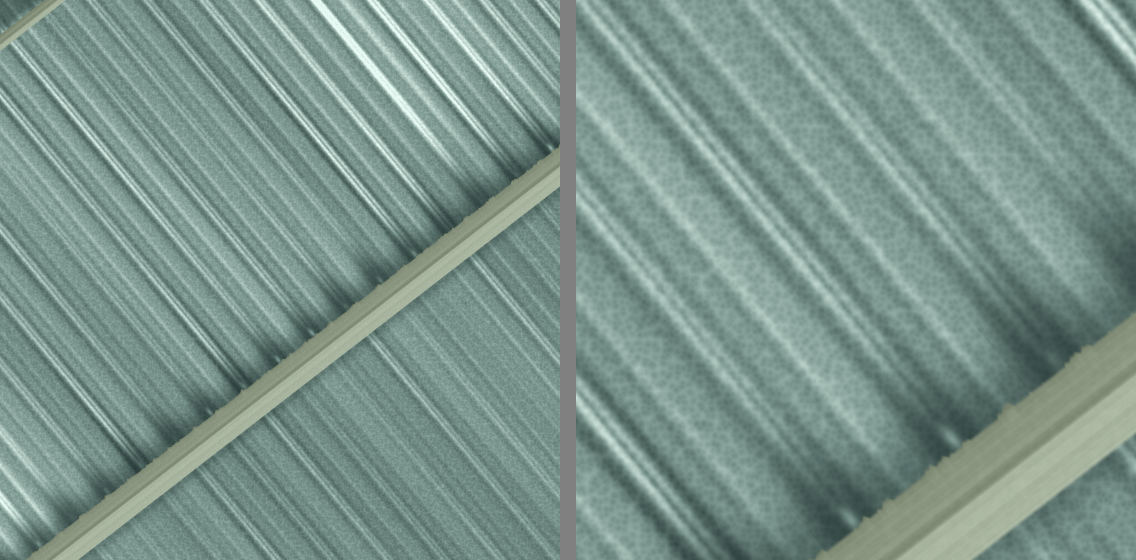
Left, the full canvas; right, a detail of the centre.
A three.js fragment shader for this texture:

```glsl
// Corrugated steel sheet with diagonal ribs, crossed by a pale angled beam.
// Each rib is a sum of soft lines whose strength comes from a hash; layered
// sines add streaks, cellular noise adds grain, and the beam casts a shadow.
varying vec2 vUv;

const vec2 ACROSS_RIBS = vec2(0.768, 0.640);
const vec2 ALONG_BEAM = vec2(0.790, 0.612);
const float RIB_PITCH = 0.077;
const float SOFT = 0.0016;

const vec3 SHADOW = vec3(0.14, 0.21, 0.20);
const vec3 STEEL = vec3(0.48, 0.59, 0.56);
const vec3 GLINT = vec3(0.90, 0.98, 0.95);
const vec3 BEAM_FACE = vec3(0.55, 0.595, 0.51);
const vec3 BEAM_LIP = vec3(0.66, 0.71, 0.625);

float hash(vec2 p) {
  return fract(sin(dot(p, vec2(127.1, 311.7))) * 4375.85);
}

float softLine(float x, float center, float width) {
  float d = (x - center) / width;
  return exp(-d * d);
}

// Distance to the nearest scattered point
float cellular(vec2 p) {
  vec2 cell = floor(p);
  float nearest = 2.0;
  for (int y = -1; y <= 1; y++) {
    for (int x = -1; x <= 1; x++) {
      vec2 c = cell + vec2(float(x), float(y));
      vec2 point = c + vec2(hash(c), hash(c + 37.0));
      nearest = min(nearest, distance(p, point));
    }
  }
  return nearest;
}

// Uneven streaks from layered sines
float streaks(float x, float drift) {
  float sum = 0.0;
  float amp = 0.5;
  float freq = 41.0;
  for (int i = 0; i < 5; i++) {
    sum += amp * sin(x * freq + drift + float(i) * 2.3);
    freq *= 1.83;
    amp *= 0.72;
  }
  return sum;
}

// One period: a double bright rib between grooves, then a faint pan ridge
float ribTone(float u, float along, float seed) {
  float id = floor(u);
  float f = fract(u);
  float power = mix(0.35, 1.35, hash(vec2(id, seed)));
  float fade = 0.75 + 0.25 * sin(along * 7.0 + id * 2.1);
  float ridge = mix(0.03, 0.19, hash(vec2(id, seed + 5.0)));
  float tone = 0.33 * softLine(f, 0.27, 0.040) + 0.20 * softLine(f, 0.37, 0.035);
  tone -= 0.25 * softLine(f, 0.15, 0.070) + 0.22 * softLine(f, 0.46, 0.055);
  tone -= 0.08 * softLine(f, 0.32, 0.020);
  return tone * power * fade + ridge * softLine(f, 0.79, 0.045)
    - 0.09 * softLine(f, 0.69, 0.05);
}

// Broad reflected light, split into bands by the ribs
float sheen(float s, float u, float along) {
  float area = softLine(s, 1.13, 0.15) * smoothstep(-0.05, 0.22, along)
    + 1.1 * softLine(s, 0.10, 0.09);
  float f = fract(u);
  float band = softLine(f, 0.31, 0.16) + 0.6 * softLine(f, 0.80, 0.11);
  return area * (0.03 + 0.44 * band * mix(0.25, 1.0, hash(vec2(floor(u), 8.0))));
}

vec3 steelColor(float tone) {
  vec3 c = mix(SHADOW, STEEL, clamp(tone * 2.0, 0.0, 1.0));
  return mix(c, GLINT, clamp(tone * 2.0 - 1.0, 0.0, 1.0));
}

// Two-faced beam over t in [low, high], with its lip below the fold
vec3 addBeam(vec3 base, float t, float along, float low, float high, float fold) {
  vec3 c = mix(BEAM_LIP, BEAM_FACE, smoothstep(fold - SOFT, fold + SOFT, t));
  c += 0.022 * streaks(t * 9.0, sin(along * 3.0));
  c -= 0.07 * softLine(t, high, 0.006) + 0.05 * softLine(t, fold + 0.003, 0.003);
  float inside = smoothstep(low - SOFT, low + SOFT, t)
    * (1.0 - smoothstep(high - SOFT, high + SOFT, t));
  return mix(base, c, inside);
}

void main() {
  float s = dot(vUv, ACROSS_RIBS);
  float t = dot(vUv, vec2(-ALONG_BEAM.y, ALONG_BEAM.x));
  float along = dot(vUv, ALONG_BEAM);
  float u = s / RIB_PITCH + 0.38;
  float upper = smoothstep(-0.06, -0.05, t);
  float height = max(t + 0.028, 0.0);
  float grain = cellular(vUv * 235.0) + 0.7 * cellular(vUv.yx * 127.0) - 0.80;
  float stain = 1.0 - smoothstep(0.03, 0.20, cellular(vUv * 24.0));

  // Sheet: ribs, streaks, reflection and wear
  float tone = mix(0.48, 0.525, upper) + 0.03 * sin(s * 9.0 + t * 4.0 + 1.0);
  tone += ribTone(u, t, mix(3.0, 1.0, step(-0.05, t))) * mix(0.62, 1.0, upper);
  tone += 0.045 * streaks(s, t * 2.0) + sheen(s, u, t) * upper;
  tone += 0.10 * grain - 0.05 * stain * hash(floor(vUv * 24.0));

  // Shadow above the beam, reaching further up each rib
  float tooth = softLine(fract(u), 0.30, 0.22);
  float reach = 0.032 + 0.040 * tooth * mix(0.6, 1.2, hash(vec2(floor(u), 4.0)));
  float shade = exp(-height * height / (reach * reach)) * upper;
  tone *= 1.0 - shade * (0.52 + 0.30 * tooth);
  tone *= 1.0 - 0.30 * softLine(t, -0.087, 0.012);
  tone *= 1.0 - 0.50 * smoothstep(0.735, 0.755, t);

  // Small bright nicks where the ribs meet the beam
  float nick = softLine(fract(u), 0.31, 0.045) * softLine(t, -0.021, 0.009);
  tone += 0.50 * nick * hash(vec2(floor(u), 6.0));

  // Main beam with a ragged upper edge, and the thin one in the corner
  float ragged = 0.0035 * max(streaks(along * 3.0, 0.0), 0.0);
  vec3 color = addBeam(steelColor(tone), t, along, -0.085, -0.028 + ragged, -0.057);
  color = addBeam(color, t, along, 0.718, 0.741, 0.727);
  gl_FragColor = vec4(color + 0.02 * grain, 1.0);
}
```
